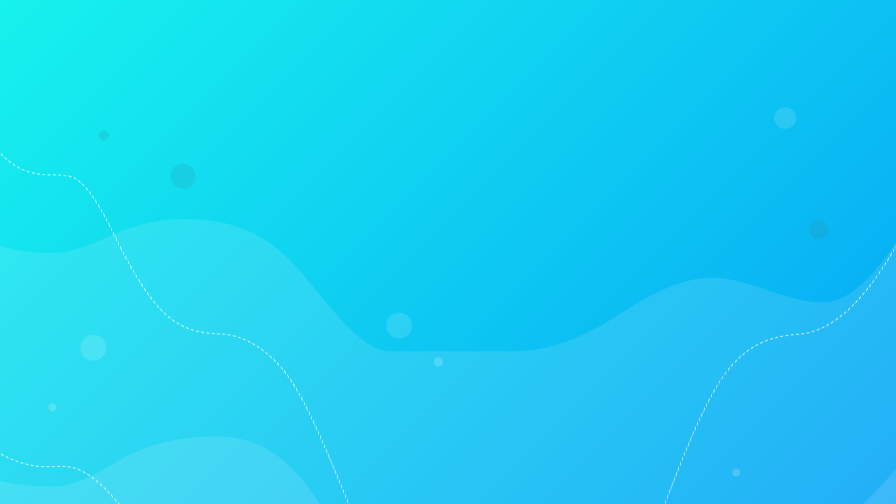
A WebGL 2 fragment shader for this background:

```glsl
#version 300 es
precision highp float;

uniform vec2 u_resolution;
out vec4 outColor;

// Lengths are in canvas heights, measured from the lower left.
const vec3 AQUA = vec3(0.09, 0.95, 0.93);
const vec3 AZURE = vec3(0.02, 0.645, 0.965);
const vec3 SHADE = vec3(0.20, 0.50, 0.60);
const float WAVE_ALPHA = 0.115;
const float DASH_ALPHA = 0.65;
const float DASH_WIDTH = 0.0023;
const float DASH_PERIOD = 0.0105;
const float DASH_DUTY = 0.55;
const int ARC_STEPS = 64;

// Curve knots: x, height, slope.
const vec3 HIGH_WAVE[11] = vec3[](
  vec3(0.0, 0.512, -0.3), vec3(0.104, 0.498, 0.0), vec3(0.231, 0.537, 0.42),
  vec3(0.359, 0.565, 0.0), vec3(0.590, 0.468, -1.12), vec3(0.775, 0.303, 0.0),
  vec3(1.019, 0.303, 0.0), vec3(1.227, 0.375, 0.65), vec3(1.412, 0.449, 0.0),
  vec3(1.632, 0.400, 0.0), vec3(1.778, 0.519, 1.5));
const vec3 LOW_WAVE[7] = vec3[](
  vec3(0.0, 0.046, -0.25), vec3(0.104, 0.035, 0.0), vec3(0.231, 0.083, 0.6),
  vec3(0.428, 0.134, 0.0), vec3(0.634, 0.0, -1.6), vec3(1.713, 0.0, 1.0),
  vec3(1.778, 0.069, 1.1));
const vec3 HIGH_DASH[12] = vec3[](
  vec3(0.0, 0.697, -1.1), vec3(0.104, 0.653, 0.0), vec3(0.134, 0.651, -0.1),
  vec3(0.225, 0.537, -2.05), vec3(0.336, 0.370, -0.8), vec3(0.440, 0.337, -0.05),
  vec3(0.556, 0.273, -1.1), vec3(0.692, 0.0, -2.4), vec3(1.319, 0.0, 2.6),
  vec3(1.447, 0.269, 1.2), vec3(1.586, 0.337, 0.08), vec3(1.778, 0.512, 1.75));
const vec3 LOW_DASH[5] = vec3[](
  vec3(0.0, 0.100, -0.55), vec3(0.093, 0.074, 0.0), vec3(0.134, 0.074, -0.1),
  vec3(0.236, 0.0, -1.2), vec3(1.778, -1.0, 0.0));

// Bubbles: centre, radius, alpha (negative means shaded).
const vec4 BUBBLES[9] = vec4[](
  vec4(0.363, 0.650, 0.0250, -0.17), vec4(0.206, 0.731, 0.0100, -0.17),
  vec4(1.625, 0.544, 0.0190, -0.17), vec4(1.558, 0.766, 0.0215, 0.13),
  vec4(0.792, 0.354, 0.0255, 0.13), vec4(0.185, 0.310, 0.0255, 0.14),
  vec4(0.870, 0.282, 0.0090, 0.18), vec4(0.104, 0.192, 0.0080, 0.18),
  vec4(1.461, 0.0625, 0.0080, 0.18));

// Cubic between two knots.
float hermite(float x, vec3 a, vec3 b) {
  float w = b.x - a.x;
  float t = clamp((x - a.x) / w, 0.0, 1.0);
  float u = 1.0 - t;
  return mix(a.y, b.y, t * t * (3.0 - 2.0 * t)) + w * t * u * (a.z * u - b.z * t);
}

#define CURVE(NAME, K) float NAME(float x) { int i = 0; while (i < K.length() - 2 && x > K[i + 1].x) i++; return hermite(x, K[i], K[i + 1]); }
CURVE(highWave, HIGH_WAVE)
CURVE(lowWave, LOW_WAVE)
CURVE(highDash, HIGH_DASH)
CURVE(lowDash, LOW_DASH)

float dashPath(int id, float x) {
  return id == 0 ? highDash(x) : lowDash(x);
}

// Length along a dashed path from the left edge.
float arcLength(int id, float endX) {
  float stepX = endX / float(ARC_STEPS);
  float total = 0.0;
  float lastY = dashPath(id, 0.0);
  for (int i = 1; i <= ARC_STEPS; i++) {
    float y = dashPath(id, stepX * float(i));
    total += length(vec2(stepX, y - lastY));
    lastY = y;
  }
  return total;
}

// Signed distance to a height field, in screen steps.
float screenDistance(float d) {
  return d / max(length(vec2(dFdx(d), dFdy(d))), 1e-6);
}

float fillBelow(float d) {
  return clamp(0.5 + screenDistance(d), 0.0, 1.0);
}

float dashedLine(int id, vec2 p, float pixel) {
  float d = abs(screenDistance(p.y - dashPath(id, p.x))) * pixel;
  float line = clamp(0.5 + (0.5 * DASH_WIDTH - d) / pixel, 0.0, 1.0);
  if (line <= 0.0) return 0.0;
  float phase = fract(arcLength(id, p.x) / DASH_PERIOD) - 0.5;
  float gap = (0.5 * DASH_DUTY - abs(phase)) * DASH_PERIOD;
  return line * clamp(0.5 + gap / pixel, 0.0, 1.0);
}

void main() {
  vec2 p = gl_FragCoord.xy / u_resolution.y;
  float pixel = 1.0 / u_resolution.y;
  float aspect = u_resolution.x / u_resolution.y;

  // Diagonal gradient
  vec3 color = mix(AQUA, AZURE, (p.x + 1.0 - p.y) / (aspect + 1.0));

  // Translucent waves
  color = mix(color, vec3(1.0), WAVE_ALPHA * fillBelow(highWave(p.x) - p.y));
  color = mix(color, vec3(1.0), WAVE_ALPHA * fillBelow(lowWave(p.x) - p.y));

  // Bubbles
  for (int i = 0; i < BUBBLES.length(); i++) {
    vec4 b = BUBBLES[i];
    float cover = clamp(0.5 + (b.z - distance(p, b.xy)) / pixel, 0.0, 1.0);
    color = mix(color, b.w < 0.0 ? SHADE : vec3(1.0), abs(b.w) * cover);
  }

  // Dashed lines
  float dashes = max(dashedLine(0, p, pixel), dashedLine(1, p, pixel));
  color = mix(color, vec3(1.0), DASH_ALPHA * dashes);

  outColor = vec4(color, 1.0);
}
```
